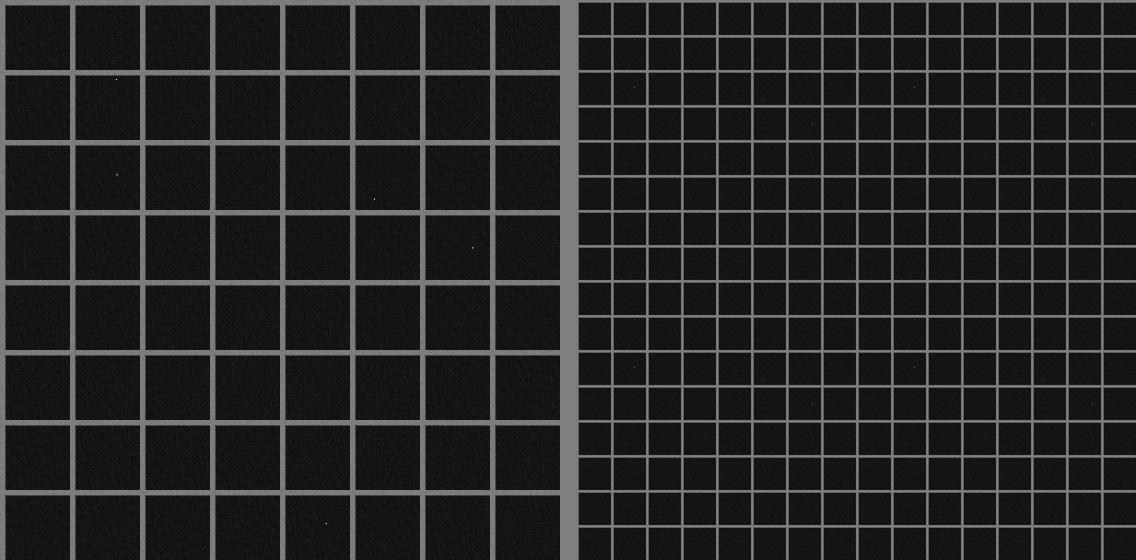
Left: one tile. Right: repeated 2 by 2.
Write a WebGL 2 fragment shader that draws this pattern.

```glsl
#version 300 es
precision highp float;

uniform vec2 u_resolution;
out vec4 fragColor;

const float REPEATS = 8.0;
const float GROUT_WIDTH = 0.078125;  // fraction of one cell
const float GRAIN_CELLS = 512.0;
const int SPECK_COUNT = 5;
const float SPECK_RADIUS = 0.0011;
const vec3 TILE_COLOR = vec3(0.078);
const vec3 GROUT_COLOR = vec3(0.485);
const vec3 SPECK_COLOR = vec3(0.92);

float hash(vec2 p) {
    return fract(sin(dot(p, vec2(127.1, 311.7))) * 43758.5453);
}

// Value noise on a lattice that wraps after period cells
float wrappedNoise(vec2 p, float period) {
    vec2 cell = floor(p);
    vec2 f = fract(p);
    vec2 blend = f * f * (3.0 - 2.0 * f);
    vec2 a = mod(cell, period);
    vec2 b = mod(cell + 1.0, period);
    float low = mix(hash(a), hash(vec2(b.x, a.y)), blend.x);
    float high = mix(hash(vec2(a.x, b.y)), hash(b), blend.x);
    return mix(low, high, blend.y);
}

// Coverage of the grout along the left and top side of every cell
float groutMask(vec2 grid, float width, vec2 pixel) {
    vec2 center = vec2(0.5, -0.5) * width;
    vec2 fromLine = abs(fract(grid - center + 0.5) - 0.5) - 0.5 * width;
    vec2 line = 1.0 - smoothstep(-0.5 * pixel, 0.5 * pixel, fromLine);
    return max(line.x, line.y);
}

// Sparse bright dots, each kept inside the face of a random tile
float speckMask(vec2 uv, float radius, float pixel) {
    float mask = 0.0;
    for (int i = 0; i < SPECK_COUNT; i++) {
        float id = float(i) + 1.0;
        vec2 tile = floor(REPEATS * vec2(hash(vec2(id, 3.0)), hash(vec2(id, 8.0))));
        vec2 inTile = mix(vec2(0.12), vec2(0.88), vec2(hash(vec2(id, 15.0)), hash(vec2(id, 21.0))));
        vec2 offset = fract(uv - (tile + inTile) / REPEATS + 0.5) - 0.5;
        float edge = length(offset) - radius;
        mask = max(mask, 1.0 - smoothstep(-0.5 * pixel, 0.5 * pixel, edge));
    }
    return mask;
}

void main() {
    vec2 uv = gl_FragCoord.xy / u_resolution;
    vec2 pixel = 1.0 / u_resolution;

    // Tiles and grout
    float grout = groutMask(uv * REPEATS, GROUT_WIDTH, pixel * REPEATS);
    vec3 color = mix(TILE_COLOR, GROUT_COLOR, grout);

    // Fine grain over both surfaces
    float grain = wrappedNoise(uv * GRAIN_CELLS - 0.5, GRAIN_CELLS) - 0.5;
    color += grain * mix(0.06, 0.075, grout);

    // Bright specks
    float speck = speckMask(uv, SPECK_RADIUS, max(pixel.x, pixel.y));
    color = mix(color, SPECK_COLOR, speck);

    fragColor = vec4(color, 1.0);
}
```
